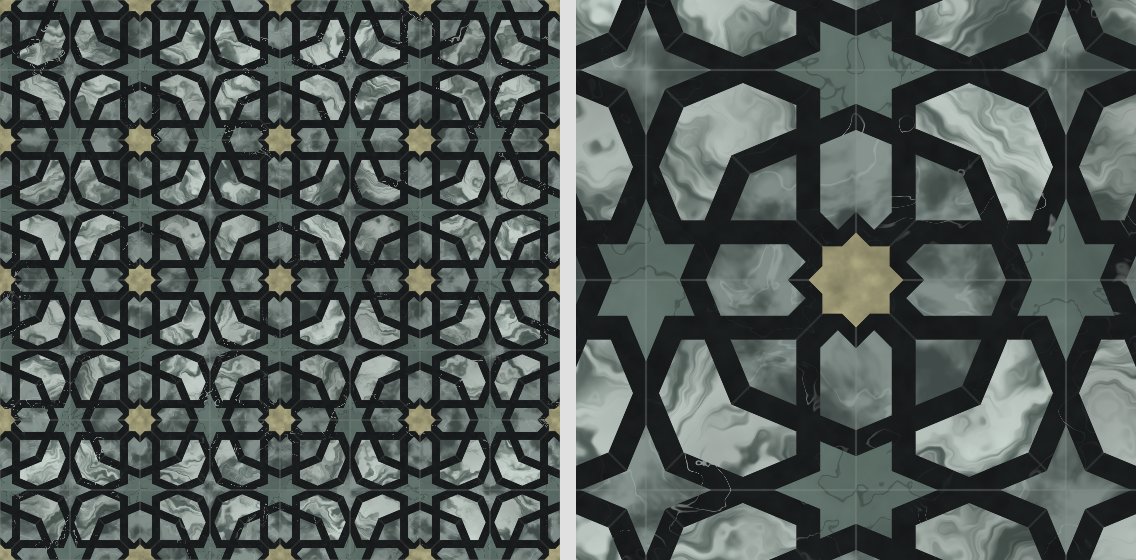
Left, the full canvas; right, a detail of the centre.
This pattern is drawn by a Shadertoy shader. Its source:

```glsl
#define REPEATS 4.0      // cells across and down
#define BAND 0.0573      // width of the slanted black bands
#define RAIL_IN 0.085    // inner edge of the straight bands
#define RAIL_OUT 0.142   // outer edge of the straight bands
#define STAR_TIP 0.1944  // reach of the six-pointed star
#define GOLD_SIZE 0.080  // half side of the gold star squares
#define JOINT 0.0016     // half width of the joints
#define VEIN_AMOUNT 0.75 // strength of white veins in the black stone

float hash(vec2 p) {
    vec3 q = fract(p.xyx * 0.1031);
    q += dot(q, q.yzx + 33.33);
    return fract((q.x + q.y) * q.z);
}

// Value noise that wraps after a whole period
float noise(vec2 p, float period) {
    vec2 i = floor(p), f = fract(p);
    f = f * f * (3.0 - 2.0 * f);
    vec2 lo = mod(i, period), hi = mod(i + 1.0, period);
    return mix(mix(hash(lo), hash(vec2(hi.x, lo.y)), f.x),
               mix(hash(vec2(lo.x, hi.y)), hash(hi), f.x), f.y);
}

float fbm(vec2 p, float period) {
    float sum = 0.0, amp = 0.533;
    for (int i = 0; i < 4; i++) {
        sum += amp * noise(p, period);
        p = p * 2.0 + 17.0;
        period *= 2.0;
        amp *= 0.5;
    }
    return sum;
}

float vein(float n, float width) {
    return 1.0 - smoothstep(0.0, width, abs(n - 0.5));
}

// Pale stone with wavy grain, turned differently in each piece
vec3 grainedStone(vec2 p, vec2 id) {
    float angle = (hash(id + 5.0) - 0.5) * 2.2;
    float c = cos(angle), s = sin(angle);
    vec2 g = mat2(c, -s, s, c) * p;
    vec2 seed = floor(64.0 * vec2(hash(id + 11.0), hash(id + 23.0)));
    float wave = fbm(g * 3.0 + seed, 256.0);
    float grain = fbm(vec2(g.x * 2.5, g.y * 11.0 + wave * 8.0) + seed, 256.0);
    vec3 col = mix(vec3(0.29, 0.34, 0.32), vec3(0.69, 0.73, 0.71), smoothstep(0.2, 0.68, grain));
    return col * (0.86 + 0.28 * wave);
}

// Mid green marble with clouds and pale veins
vec3 cloudedMarble(vec2 uv, vec2 warp) {
    float cloud = fbm(uv * 48.0 + warp * 2.0, 48.0);
    float lines = vein(fbm(uv * 32.0 + warp * 3.0 + 7.0, 32.0), 0.035);
    vec3 col = mix(vec3(0.25, 0.29, 0.28), vec3(0.50, 0.55, 0.53), smoothstep(0.22, 0.68, cloud));
    return mix(col, vec3(0.61, 0.66, 0.64), lines * 0.55 * smoothstep(0.3, 0.6, cloud));
}

vec3 plainMarble(vec2 uv, vec2 warp) {
    float n = fbm(uv * 40.0 + warp * 2.0 + 31.0, 40.0);
    vec3 col = vec3(0.36, 0.425, 0.40) * (0.86 + 0.28 * n);
    return col * (1.0 - 0.22 * vein(n, 0.025));
}

vec3 goldStone(vec2 uv) {
    return vec3(0.60, 0.585, 0.45) * (0.78 + 0.44 * fbm(uv * 96.0, 96.0));
}

vec3 blackStone(vec2 uv, vec2 warp) {
    float dust = fbm(uv * 128.0, 128.0);
    float patches = smoothstep(0.54, 0.72, fbm(uv * 12.0 + 3.0, 12.0));
    float lines = vein(fbm(uv * 20.0 + warp * 4.0 + 13.0, 20.0), 0.016);
    vec3 col = vec3(0.095, 0.105, 0.107) * (0.8 + 0.4 * dust);
    return mix(col, vec3(0.68, 0.72, 0.70), lines * VEIN_AMOUNT * (0.07 + patches));
}

void mainImage(out vec4 fragColor, in vec2 fragCoord) {
    vec2 uv = fragCoord / iResolution.xy;
    vec2 cell = uv * REPEATS;
    float px = REPEATS / min(iResolution.x, iResolution.y);

    // Fold the cell into one octant around the gold star
    vec2 q = abs(cell - floor(cell + 0.5));
    float a = max(q.x, q.y), b = min(q.x, q.y);
    vec2 id = mod(floor(cell * 2.0), REPEATS * 2.0);
    vec2 local = fract(cell * 2.0) - 0.5;

    // Lines at 67.5 degrees shared by stars and bands
    const vec2 slope = vec2(0.92388, 0.38268);
    float lower = dot(vec2(a - 0.5, b + STAR_TIP), slope);
    float upper = dot(vec2(a - 0.5, STAR_TIP - b), slope);
    float cross4 = dot(vec2(a - 0.5, b - STAR_TIP), slope);

    // Pieces as signed distances, positive inside
    float diagonal = (a + b) * 0.70711;
    float gold = max(GOLD_SIZE - a, GOLD_SIZE - diagonal);
    float star = max(upper, min(lower, RAIL_IN - b));
    float centreStar = cross4 - BAND;
    float petal = min(min(b - RAIL_OUT, lower), min(-cross4, -BAND - upper));
    float corner = min(b - RAIL_OUT, -BAND - lower);
    float heart = min(min(RAIL_IN - b, -BAND - lower),
                      min(diagonal - 0.115, (a - b) * 0.70711 - 0.054));
    float clouded = max(max(corner, heart), centreStar);

    // Stones
    vec2 warp = vec2(fbm(uv * 16.0, 16.0), fbm(uv * 16.0 + 9.0, 16.0)) - 0.5;
    vec3 col = blackStone(uv, warp);
    float mitre = 1.0 - smoothstep(JOINT, JOINT + px, (a - b) * 0.70711);
    col = mix(col, vec3(0.30, 0.32, 0.31), mitre * 0.35);

    float tone = 0.94 + 0.12 * hash(id + 41.0);
    col = mix(col, cloudedMarble(uv, warp) * tone, smoothstep(-0.5 * px, 0.5 * px, clouded));
    col = mix(col, grainedStone(local, id) * tone, smoothstep(-0.5 * px, 0.5 * px, petal));
    col = mix(col, plainMarble(uv, warp) * tone, smoothstep(-0.5 * px, 0.5 * px, star));

    // Joints along the cell axes, with gold laid over them
    float axis = 1.0 - smoothstep(JOINT, JOINT + px, min(b, 0.5 - a));
    col = mix(col, vec3(0.52, 0.56, 0.54), axis * 0.32);
    col = mix(col, goldStone(uv), smoothstep(-0.5 * px, 0.5 * px, gold));

    fragColor = vec4(col, 1.0);
}
```
